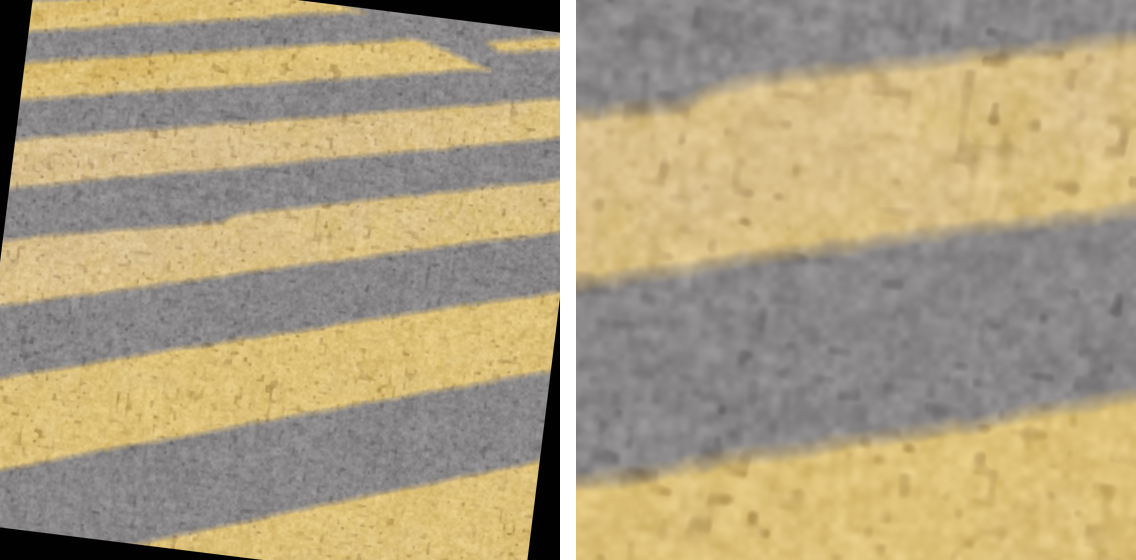
Left: the whole. Right: its middle third, enlarged.
Reproduce this texture procedurally as a WebGL 1 fragment shader.

```glsl
precision highp float;
// Worn yellow crosswalk stripes on grey asphalt, in a tilted square frame on black.
uniform vec2 u_resolution;

const vec3 ASPHALT = vec3(0.535, 0.525, 0.53);
const vec3 RICH_PAINT = vec3(0.865, 0.755, 0.47);
const vec3 PALE_PAINT = vec3(0.84, 0.745, 0.555);
const vec3 OCHRE_PAINT = vec3(0.83, 0.70, 0.38);
const vec3 DUSTY_EDGE = vec3(0.63, 0.58, 0.49);
const float TILT = 0.1234;
const float EDGE_BLUR = 0.0075;

float hash(vec2 p) {
  vec3 q = fract(vec3(p.xyx) * 0.1031);
  q += dot(q, q.yzx + 33.33);
  return fract((q.x + q.y) * q.z);
}

float noise(vec2 p) {
  vec2 i = floor(p), f = fract(p);
  f = f * f * (3.0 - 2.0 * f);
  return mix(mix(hash(i), hash(i + vec2(1.0, 0.0)), f.x),
             mix(hash(i + vec2(0.0, 1.0)), hash(i + 1.0), f.x), f.y);
}

float fbm(vec2 p) {
  float sum = 0.0, amp = 0.5;
  for (int i = 0; i < 4; i++) {
    sum += amp * noise(p);
    p = p * 2.03 + 17.1;
    amp *= 0.5;
  }
  return sum;
}

float cover(float d) {
  return smoothstep(-EDGE_BLUR, EDGE_BLUR, d);
}

// Perspective: x is the stripe coordinate, y the canvas height of one repeat.
// The point is measured downward from the top.
vec2 stripeSpace(vec2 p) {
  float start = mix(0.0586, 0.0013, p.x);
  float spacing = mix(0.1022, 0.0979, p.x);
  float growth = mix(0.1109, 0.1014, p.x);
  float scale = spacing + growth * p.y;
  float n = (p.y - start) / scale;
  n -= 0.045 * p.x * sin(1.5708 * n);
  return vec2(n, scale * scale / (spacing + growth * start));
}

// Shallow notch in the upper edge of one stripe
float notch(float n, float x) {
  float run = smoothstep(0.1, 0.38, x) * (1.0 - smoothstep(0.39, 0.43, x));
  return 0.05 * run * (1.0 - smoothstep(0.1, 0.2, abs(n - 2.5)));
}

float paintMask(vec2 p, float n, float period) {
  float wobble = (noise(p * vec2(28.0, 40.0)) + noise(p * 95.0) - 1.0) * 0.003;
  float across = fract(n - notch(n, p.x) - 0.24) - 0.5;
  float band = cover((0.26 - abs(across)) * period + wobble);

  // The two far stripes stop at a slanted end
  float slantedEnd = 0.755 + 2.2 * (p.y - 0.0716) - p.x;
  band *= max(cover(slantedEnd * 0.42 + wobble), step(1.2, n));

  // Far strip beyond the gap
  float strip = cover((0.095 - abs(n - 0.675)) * period + wobble);
  strip *= cover((p.x - 0.868 - 1.1 * (p.y - 0.074)) * 0.6);
  return max(band, strip);
}

vec3 paintColor(vec2 p, float n) {
  float fade = 1.0 - smoothstep(0.5, 1.5, abs(n - 2.1));
  fade *= mix(0.95, 0.6, smoothstep(0.2, 0.8, p.x));
  fade = clamp(fade + 0.9 * (fbm(p * 22.0) - 0.47), 0.0, 1.0);
  vec3 color = mix(RICH_PAINT, PALE_PAINT, fade);
  float streak = smoothstep(0.4, 0.65, fbm(p * vec2(9.0, 55.0) + p.yx * 8.0));
  float farLeft = (1.0 - smoothstep(0.15, 0.55, p.x)) * (1.0 - step(1.2, n));
  return mix(color, OCHRE_PAINT, streak * (0.06 + 0.6 * farLeft));
}

// Fine grain with faint woven streaks along both frame axes
float grain(vec2 q) {
  float fine = noise(q * 130.0) + noise(q * 210.0 + 9.0) - 1.0;
  float woven = noise(q * vec2(50.0, 150.0)) + noise(q * vec2(150.0, 50.0) + 5.0) - 1.0;
  return 0.06 * fine + 0.04 * woven + 0.04 * (fbm(q * 14.0) - 0.47);
}

// Small soft pits in the surface
float specks(vec2 q) {
  return smoothstep(0.62, 1.0, noise(q * 115.0 + 31.0)) * noise(q * 40.0);
}

void main() {
  float side = min(u_resolution.x, u_resolution.y);
  vec2 uv = (gl_FragCoord.xy - 0.5 * (u_resolution - side)) / side;
  vec2 p = vec2(uv.x, 1.0 - uv.y);

  // Tilted frame axes
  vec2 c = p - 0.5;
  vec2 q = vec2(c.x * cos(TILT) + c.y * sin(TILT), c.y * cos(TILT) - c.x * sin(TILT));
  float inside = 0.5 - max(abs(q.x), abs(q.y));

  // Road surface and paint, blending through a dusty border
  vec2 s = stripeSpace(p);
  float paint = paintMask(p, s.x, s.y);
  vec3 color = mix(ASPHALT, paintColor(p, s.x), paint);
  color = mix(color, DUSTY_EDGE, 1.6 * paint * (1.0 - paint));

  // Wear
  vec2 g = q + 2.0;
  color += grain(g) * mix(vec3(1.0), vec3(0.75, 0.85, 1.1), paint);
  color -= specks(g) * mix(vec3(0.12), vec3(0.17, 0.18, 0.15), paint);

  gl_FragColor = vec4(color * smoothstep(-0.75, 0.75, inside * side) + 0.005, 1.0);
}
```
